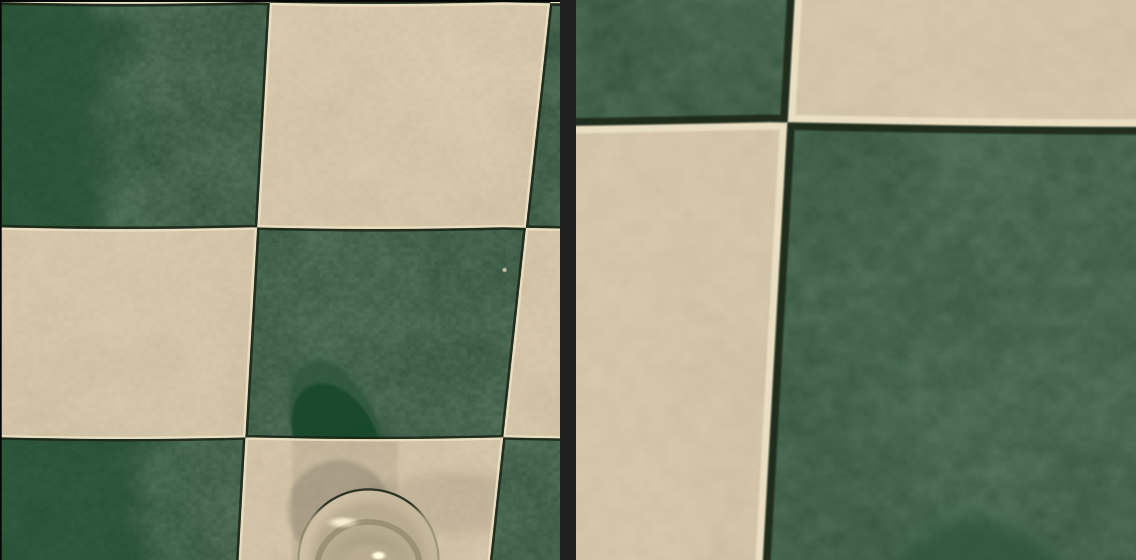
Left: the whole. Right: its middle third, enlarged.
A three.js fragment shader for this pattern:

```glsl
varying vec2 vUv;

#define CREAM vec3(0.84, 0.78, 0.67)
#define WORN_GREEN vec3(0.27, 0.39, 0.30)
#define DEEP_GREEN vec3(0.17, 0.33, 0.22)
#define SHADOW_GREEN vec3(0.09, 0.28, 0.16)
#define RIM_LIGHT vec3(0.93, 0.89, 0.78)
#define SEAM_DARK vec3(0.10, 0.14, 0.08)
#define BORDER vec3(0.02, 0.03, 0.02)
#define GLAZE vec3(0.72, 0.67, 0.56)
#define GLAZE_DARK vec3(0.52, 0.48, 0.38)
#define LINE_WIDTH 0.0045
#define SOFT 0.0012
#define GRAIN 0.09

float hash(vec2 p) {
  vec3 q = fract(p.xyx * 0.1031);
  q += dot(q, q.yzx + 33.33);
  return fract((q.x + q.y) * q.z);
}

float noise(vec2 p) {
  vec2 i = floor(p), f = fract(p);
  f = f * f * (3.0 - 2.0 * f);
  return mix(mix(hash(i), hash(i + vec2(1, 0)), f.x),
             mix(hash(i + vec2(0, 1)), hash(i + vec2(1, 1)), f.x), f.y);
}

float fbm(vec2 p) {
  float sum = 0.0, amp = 0.5;
  for (int i = 0; i < 4; i++) {
    sum += amp * noise(p);
    p = p * 2.03 + 17.0;
    amp *= 0.5;
  }
  return sum;
}

float ellipse(vec2 p, vec2 center, vec2 radii) {
  return (length((p - center) / radii) - 1.0) * min(radii.x, radii.y);
}

float fill(float d, float blur) { return 1.0 - smoothstep(-blur, blur, d); }

float band(float d, float width) { return fill(abs(d) - 0.5 * width, SOFT); }

// Board coordinates with converging columns and slightly bowed rows
vec2 boardCoords(vec2 p, float columnWidth) {
  float firstSeam = 0.426 + 0.056 * p.y;
  float rise = p.y + 0.003 * abs(sin(7.0 * p.x)) - 0.219;
  return 1.0 + vec2((p.x - firstSeam) / columnWidth, rise * (2.753 - 0.2306 * rise));
}

// Rounded glossy piece top
vec3 addPiece(vec3 color, vec2 p) {
  vec2 center = vec2(0.658, 0.0);
  float body = ellipse(p, center, vec2(0.125, 0.126));
  float dome = ellipse(p, center - vec2(0.0, 0.015), vec2(0.092, 0.083));
  float shade = smoothstep(-0.08, 0.08, p.x - center.x);
  vec3 glaze = mix(GLAZE, CREAM * 0.96, smoothstep(-0.035, -0.008, body) * (1.0 - 0.4 * shade));
  glaze = mix(glaze, GLAZE_DARK, 0.55 * band(dome, 0.010));
  glaze = mix(glaze, GLAZE_DARK * 1.15, 0.7 * fill(dome + 0.03, 0.025));
  glaze = mix(glaze, GLAZE, fill(ellipse(p, center, vec2(0.055, 0.03)), 0.012));
  glaze += 0.25 * fill(ellipse(p, center + vec2(-0.045, 0.067), vec2(0.022, 0.008)), 0.005);
  glaze += 0.35 * fill(ellipse(p, center + vec2(0.018, 0.008), vec2(0.010, 0.006)), 0.004);
  color = mix(color, glaze, fill(body, SOFT));
  float topArc = smoothstep(0.07, 0.105, p.y);
  return mix(color, SEAM_DARK, band(body, 0.004) * mix(0.25, 0.9, topArc));
}

void main() {
  vec2 p = vUv;
  float columnWidth = 0.449 + 0.052 * p.y;
  vec2 board = boardCoords(p, columnWidth);

  // Signed distance to the checker seams, positive on cream
  vec2 seam = abs(fract(board + 0.5) - 0.5) * vec2(columnWidth, 0.385);
  float parity = mod(floor(board.x) + floor(board.y), 2.0);
  float side = min(seam.x, seam.y) * (2.0 * parity - 1.0);

  // Faded green and mottled grain
  float mottle = fbm(p * 14.0) - 0.47;
  float grain = fbm(p * vec2(110.0, 130.0)) - 0.47;
  float fadeStart = mix(0.20, 0.13, step(1.0, board.y));
  float fade = smoothstep(fadeStart, fadeStart + 0.15, p.x + 0.12 * mottle);
  vec3 green = mix(DEEP_GREEN, WORN_GREEN, fade);
  green += (GRAIN * grain + 0.10 * mottle) * mix(0.35, 1.0, fade);
  vec3 cream = CREAM + 0.4 * GRAIN * grain + 0.04 * mottle - 0.02 * (1.0 - p.y);

  // Cast shadow: stepped on green, overlapping veils on cream
  vec2 lean = p + vec2(0.27 * (p.y - 0.219), 0.0);
  float penumbra = ellipse(lean, vec2(0.604, 0.21), vec2(0.081, 0.147));
  float umbra = ellipse(lean, vec2(0.600, 0.21), vec2(0.076, 0.105));
  green = mix(green, DEEP_GREEN, 0.75 * fill(penumbra, 0.006));
  green = mix(green, SHADOW_GREEN, 0.9 * fill(umbra, 0.004));
  float lowerRow = 1.0 - step(1.0, board.y);
  float veil = fill(abs(p.x - 0.616) - 0.094, 0.006);
  float crescent = fill(ellipse(p, vec2(0.605, 0.09), vec2(0.092, 0.088)), 0.008);
  float wing = fill(ellipse(p, vec2(0.80, 0.10), vec2(0.15, 0.055)), 0.02);
  cream *= 1.0 - lowerRow * (0.07 * veil + 0.13 * crescent + 0.08 * wing);

  // Squares, pale rim and dark seam
  vec3 color = mix(green, cream, smoothstep(-SOFT, SOFT, side));
  color = mix(color, RIM_LIGHT, 0.85 * band(side - 0.5 * LINE_WIDTH, LINE_WIDTH));
  color = mix(color, SEAM_DARK, 0.85 * band(side + 0.5 * LINE_WIDTH, LINE_WIDTH));

  // Speck, piece and outer border
  color = mix(color, RIM_LIGHT, 0.8 * fill(length(p - vec2(0.901, 0.518)) - 0.0035, 0.002));
  color = addPiece(color, p);
  float inside = smoothstep(0.002, 0.004, p.x) * (1.0 - smoothstep(0.9955, 0.9975, p.y));
  gl_FragColor = vec4(mix(BORDER, color, inside), 1.0);
}
```
